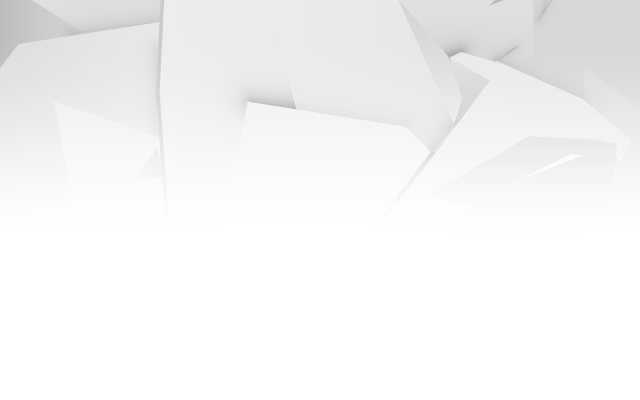
Give the GLSL for this background, as a WebGL 2 fragment shader.

```glsl
#version 300 es
precision highp float;

uniform vec2 u_resolution;
out vec4 outColor;

#define FADE_START 8.0
#define FADE_END 62.0
#define CONTRAST 1.14
#define SHADOW_GAIN 1.1
#define RIM_WIDTH 0.9
#define RIM_TONE 0.82
#define SHARD_TONE 0.76
#define PIXEL (100.0 / u_resolution.y)

// Signed distance to the line a-b, positive on the inner side of a clockwise shape
float side(vec2 p, vec2 a, vec2 b) {
    vec2 e = b - a, q = p - a;
    return (e.x * q.y - e.y * q.x) / length(e);
}

float triangle(vec2 p, vec2 a, vec2 b, vec2 c) {
    return min(side(p, a, b), min(side(p, b, c), side(p, c, a)));
}

float quad(vec2 p, vec2 a, vec2 b, vec2 c, vec2 d) {
    return min(min(side(p, a, b), side(p, b, c)), min(side(p, c, d), side(p, d, a)));
}

void paint(inout float tone, float dist, float shade) {
    tone = mix(tone, shade, clamp(dist / PIXEL + 0.5, 0.0, 1.0));
}

// Soft contact shadow around the segment a-b
void shadow(inout float tone, vec2 p, vec2 a, vec2 b, float width, float strength) {
    vec2 e = b - a, q = p - a;
    float d = length(q - e * clamp(dot(q, e) / dot(e, e), 0.0, 1.0));
    tone -= SHADOW_GAIN * strength * exp(-d / width);
}

// Plates on the left, with the tall slab in front
void leftPlates(inout float tone, vec2 p) {
    paint(tone, 42.0 - p.x, 0.77 + 0.005 * p.x);
    paint(tone, quad(p, vec2(6.6, -0.8), vec2(42, -0.8), vec2(42, 8), vec2(20.2, 7.7)), 0.89);
    shadow(tone, p, vec2(18, 8.3), vec2(39.6, 5.6), 2.0, 0.07);
    paint(tone, quad(p, vec2(4.6, 11), vec2(42, 5.2), vec2(42, 62), vec2(-34, 62)),
          0.885 + 0.001 * p.x);
    shadow(tone, p, vec2(39, 12), vec2(39, 42), 1.8, 0.05);
    float lit = quad(p, vec2(13.5, 25.4), vec2(40, 34.4), vec2(40, 62), vec2(20.2, 62));
    paint(tone, lit, 0.938);
    paint(tone, triangle(p, vec2(39.4, 37), vec2(40.5, 44.3), vec2(33.3, 45.2)),
          0.86 + 0.008 * (40.0 - p.x));

    float slab = min(side(p, vec2(41.7, 60), vec2(39, 23)), side(p, vec2(39, 23), vec2(40.2, -1)));
    slab = min(slab, 100.0 - p.x);
    paint(tone, slab, RIM_TONE);
    paint(tone, slab - RIM_WIDTH, 0.938 - 0.0003 * (p.x - 40.0));
}

// Receding planes and the plate at the upper right
void rightBackdrop(inout float tone, vec2 p) {
    paint(tone, quad(p, vec2(145.8, 17.1), vec2(170, 33.5), vec2(170, 65), vec2(148, 65)), 0.885);
    shadow(tone, p, vec2(134.5, 5), vec2(137, -0.5), 1.0, 0.05);
    paint(tone, triangle(p, vec2(135, 4.9), vec2(135.8, 2.6), vec2(138.4, -0.6)), SHARD_TONE);
    paint(tone, quad(p, vec2(98, -1), vec2(133.3, -1), vec2(133.3, 15.8), vec2(112, 14.4)),
          0.895 - 0.0015 * p.y);
    paint(tone, triangle(p, vec2(122.3, 1.4), vec2(124, -0.2), vec2(126.5, -0.2)), SHARD_TONE);
    shadow(tone, p, vec2(124, 15), vec2(129, 11.6), 1.0, 0.05);
    paint(tone, triangle(p, vec2(124.3, 15.4), vec2(128, 12.2), vec2(129.9, 11.4)), SHARD_TONE);
    shadow(tone, p, vec2(112, 14), vec2(115.2, 13), 1.8, 0.16);
}

// Middle panel with the shadows that fall on it
void centrePlates(inout float tone, vec2 p) {
    shadow(tone, p, vec2(63, 25.6), vec2(74, 27), 2.2, 0.2);
    paint(tone, quad(p, vec2(66.4, -1), vec2(99.2, -1), vec2(116.7, 38), vec2(77, 38)),
          0.932 - 0.0004 * (p.x - 70.0));
    shadow(tone, p, vec2(75, 27.4), vec2(101.5, 31.7), 3.0, 0.06);
    shadow(tone, p, vec2(107.7, 38), vec2(115, 29), 2.6, 0.11);
}

// Faceted block on the right
void block(inout float tone, vec2 p) {
    shadow(tone, p, vec2(124, 14.8), vec2(146, 25), 1.8, 0.04);
    float ridge = max(
        quad(p, vec2(115.2, 13), vec2(126, 16.1), vec2(128, 34), vec2(112.5, 14.4)),
        quad(p, vec2(124, 15.2), vec2(145.8, 24.8), vec2(157.7, 35), vec2(124, 34)));
    ridge = max(ridge, triangle(p, vec2(150, 33), vec2(157.7, 35), vec2(155.2, 40.6)));
    paint(tone, ridge, 0.925);
    paint(tone, quad(p, vec2(112.5, 14.4), vec2(122.5, 20.2), vec2(114.2, 30.6), vec2(113.3, 24)),
          0.905 - 0.007 * (p.y - 14.0));
    paint(tone, quad(p, vec2(99.6, -0.2), vec2(112, 14), vec2(115.6, 24.6), vec2(113.5, 31)),
          0.85 + 0.002 * p.y);
    shadow(tone, p, vec2(94, 57), vec2(108.3, 38.5), 1.8, 0.07);
    paint(tone, quad(p, vec2(122.5, 20.2), vec2(132.3, 34), vec2(110, 60), vec2(92.3, 60)), 0.928);
    paint(tone, quad(p, vec2(132.3, 34), vec2(154.2, 35.8), vec2(152, 60), vec2(106.7, 49)),
          0.845 + 0.001 * (p.y - 34.0));
    paint(tone, triangle(p, vec2(142.7, 38.5), vec2(145.8, 38.8), vec2(129.8, 45)), 0.97);
}

void main() {
    // Hundredths of the canvas height, measured down from the top edge
    vec2 p = vec2(gl_FragCoord.x, u_resolution.y - gl_FragCoord.y) * PIXEL;
    float tone = 0.865;

    leftPlates(tone, p);
    rightBackdrop(tone, p);
    centrePlates(tone, p);
    block(tone, p);
    float front = quad(p, vec2(61.9, 25.4), vec2(101.5, 31.7), vec2(140, 70.8), vec2(55, 62));
    front = min(front, side(p, vec2(107.7, 38), vec2(91.7, 58.5)));
    paint(tone, front, 0.944);

    // Everything dissolves into white towards the bottom
    float fade = smoothstep(FADE_START, FADE_END, p.y);
    tone = 1.0 - CONTRAST * (1.0 - tone) * (1.0 - fade);
    outColor = vec4(vec3(tone), 1.0);
}
```
